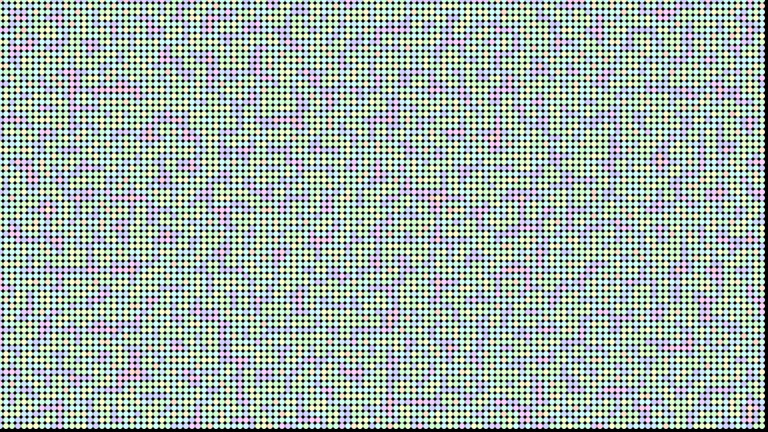
Reproduce this pattern procedurally as a WebGL 1 fragment shader.

```glsl
precision highp float;

uniform vec2 u_resolution;

const float COLUMNS = 128.0;       // dots across the canvas
const float DOT_RADIUS = 0.48;     // in dot spacings
const float EDGE_PIXELS = 1.08;    // width of the smoothed edge
const float NOISE_SCALE = 0.4;     // noise cells per dot
const float HUE_GAIN = 1.05;       // hue turn per unit of cell distance
const float SATURATION = 0.18;

vec2 hash2(vec2 cell) {
  vec2 q = vec2(dot(cell, vec2(127.1, 311.7)), dot(cell, vec2(269.5, 183.3)));
  return fract(sin(q) * 43758.55);
}

// Distance to the nearest jittered feature point
float cellularNoise(vec2 p) {
  vec2 cell = floor(p);
  vec2 local = fract(p);
  float nearest = 2.0;
  for (int y = -1; y <= 1; y++) {
    for (int x = -1; x <= 1; x++) {
      vec2 neighbor = vec2(float(x), float(y));
      vec2 feature = neighbor + hash2(cell + neighbor);
      nearest = min(nearest, distance(local, feature));
    }
  }
  return nearest;
}

vec3 pastel(float hue) {
  vec3 phase = fract(hue + vec3(0.0, 2.0, 1.0) / 3.0);
  vec3 pure = clamp(abs(phase * 6.0 - 3.0) - 1.0, 0.0, 1.0);
  return mix(vec3(1.0), pure, SATURATION);
}

void main() {
  // Grid units, with the first dot centered on the top left corner
  float dotsPerPixel = COLUMNS / u_resolution.x;
  vec2 p = vec2(gl_FragCoord.x, u_resolution.y - gl_FragCoord.y) * dotsPerPixel;
  vec2 id = floor(p + 0.5);

  // Round dot with a smooth rim
  float halfEdge = 0.5 * EDGE_PIXELS * dotsPerPixel;
  float radius = distance(p, id);
  float cover = 1.0 - smoothstep(DOT_RADIUS - halfEdge, DOT_RADIUS + halfEdge, radius);

  // The right and bottom borders stay black
  vec2 gridSize = u_resolution * dotsPerPixel;
  vec2 inside = step(id, gridSize - 0.25);
  cover *= inside.x * inside.y;

  // One hue per dot
  float hue = HUE_GAIN * cellularNoise(id * NOISE_SCALE);
  gl_FragColor = vec4(pastel(hue) * cover, 1.0);
}
```
